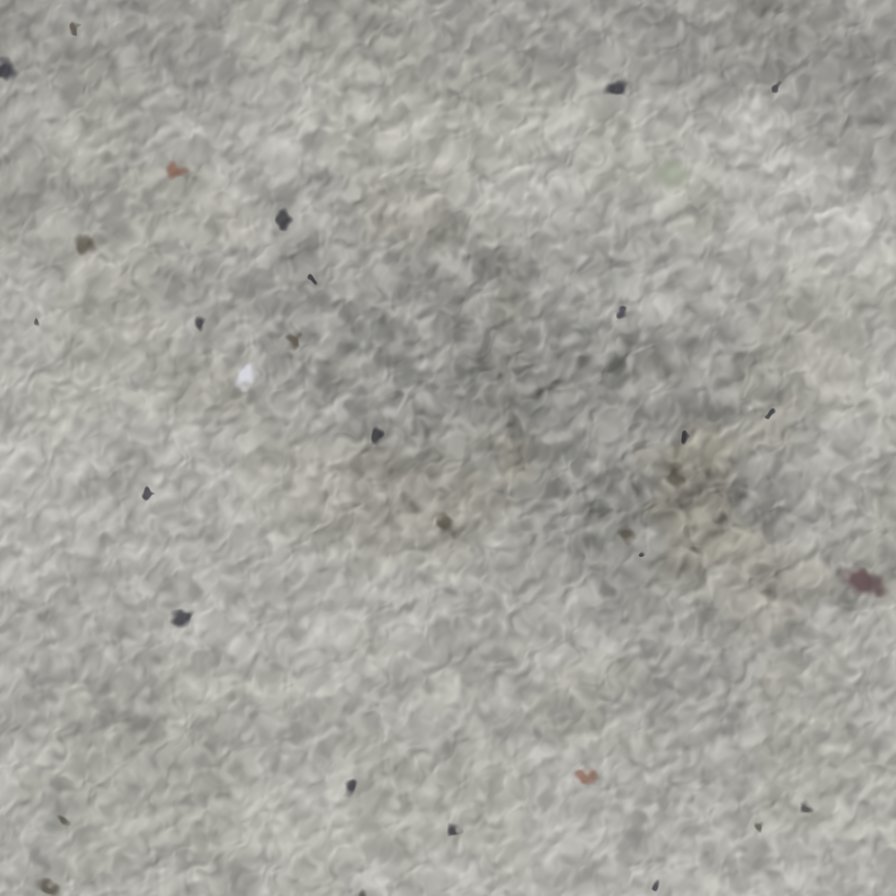
Reproduce this texture procedurally as a Shadertoy shader.

```glsl
// Weathered pale stone: short slanted grain built from warped value noise,
// broad soft shadow hollows with darker pits and a warm stain,
// and a loose scatter of small dark, rusty and pale specks.

const vec3 STONE_TINT = vec3(1.0, 0.997, 0.966);
const vec3 STAIN_TINT = vec3(1.0, 0.980, 0.910);
const vec3 SLATE = vec3(0.22, 0.22, 0.25);
const vec3 UMBER = vec3(0.36, 0.34, 0.30);
const vec3 RUST = vec3(0.52, 0.39, 0.34);
const vec3 MAROON = vec3(0.36, 0.28, 0.29);
const vec3 CHALK = vec3(0.86, 0.86, 0.90);
const vec3 LICHEN = vec3(0.60, 0.63, 0.56);
const float BASE_TONE = 0.684;
const float SLANT = 0.55;
const int SPECK_COUNT = 30;

float hash(vec2 p) {
    return fract(sin(dot(p, vec2(127.1, 311.7))) * 43758.5453);
}

float noise(vec2 p) {
    vec2 cell = floor(p);
    vec2 f = fract(p);
    f = f * f * (3.0 - 2.0 * f);
    float low = mix(hash(cell), hash(cell + vec2(1.0, 0.0)), f.x);
    float high = mix(hash(cell + vec2(0.0, 1.0)), hash(cell + vec2(1.0, 1.0)), f.x);
    return mix(low, high, f.y);
}

// Signed pair of noises used to bend coordinates
vec2 bend(vec2 p) {
    return vec2(noise(p), noise(p + 25.0)) - 0.5;
}

float fbm(vec2 p) {
    float sum = 0.0;
    float weight = 0.5;
    for (int i = 0; i < 4; i++) {
        sum += weight * noise(p);
        p = mat2(0.8, 0.6, -0.6, 0.8) * p * 2.03 + 17.3;
        weight *= 0.5;
    }
    return sum / 0.9375;
}

vec2 rotate(vec2 p, float angle) {
    float c = cos(angle);
    float s = sin(angle);
    return vec2(c * p.x + s * p.y, c * p.y - s * p.x);
}

// Soft elliptical patch, 1 at its centre
float patchMask(vec2 p, vec2 centre, vec2 radii, float angle) {
    vec2 q = rotate(p - centre, angle) / radii;
    return exp(-dot(q, q));
}

// Small blob with a softened rim
float speckMask(vec2 p, vec2 centre, vec2 radii, float angle) {
    vec2 q = rotate(p - centre, angle) / radii;
    return 1.0 - smoothstep(0.45, 1.4, length(q));
}

// Signed grain: short flecks leaning along the slant, three sizes
float grain(vec2 p) {
    float coarse = noise(rotate(p, SLANT - 0.2) * vec2(32.0, 48.0) + 5.0) - 0.5;
    float medium = noise(rotate(p, SLANT) * vec2(66.0, 108.0) + 31.0) - 0.5;
    float fine = noise(rotate(p, SLANT + 0.45) * vec2(120.0, 175.0) + 73.0) - 0.5;
    return 0.32 * coarse + 0.56 * medium + 0.40 * fine;
}

void mainImage(out vec4 fragColor, in vec2 fragCoord) {
    vec2 uv = fragCoord / iResolution.xy;
    vec2 drift = vec2(fbm(uv * 6.0), fbm(uv * 6.0 + 40.0)) - 0.5;
    vec2 p = uv + 0.16 * drift;

    // Broad hollows and the pale ledge above them
    float hollow = patchMask(p, vec2(0.64, 0.50), vec2(0.36, 0.17), -0.55);
    float shade = 0.128 * hollow;
    shade += 0.070 * smoothstep(0.87, 1.0, p.y + 0.06 * p.x);
    shade += 0.065 * patchMask(p, vec2(0.82, 0.89), vec2(0.20, 0.05), -0.1);
    shade += 0.065 * patchMask(p, vec2(0.14, 0.20), vec2(0.16, 0.07), -0.35);
    shade += 0.060 * patchMask(p, vec2(0.0, 0.04), vec2(0.12, 0.06), 0.0);
    shade += 0.045 * patchMask(p, vec2(0.0, 0.82), vec2(0.12, 0.10), 0.0);
    shade -= 0.025 * patchMask(p, vec2(0.65, 0.80), vec2(0.45, 0.05), -0.12);

    // Grain and pits, bent a little so no lattice shows
    vec2 g = uv + 0.010 * bend(uv * 45.0) + 0.005 * bend(uv * 100.0 + 7.0);
    float mottle = fbm(uv * 14.0 + 60.0) - 0.5;
    float tone = BASE_TONE - shade + 0.09 * mottle;
    tone += (0.25 + 0.06 * hollow) * grain(g);
    float pitNoise = noise(rotate(g, 0.3) * vec2(48.0, 72.0) + 11.0);
    tone -= (0.025 + 0.10 * hollow) * smoothstep(0.62, 0.98, pitNoise);

    float stain = smoothstep(0.40, 0.68, fbm(uv * 9.0 + 83.0));
    stain *= clamp(0.25 + 0.75 * hollow, 0.0, 1.0);
    vec3 colour = tone * mix(STONE_TINT, STAIN_TINT, stain);

    // Scattered specks with ragged outlines
    vec2 s = uv + 0.009 * bend(uv * 110.0);
    for (int i = 0; i < SPECK_COUNT; i++) {
        float id = float(i);
        vec2 centre = vec2(hash(vec2(id, 3.0)), hash(vec2(id, 8.0)));
        float size = mix(0.0035, 0.0110, pow(hash(vec2(id, 14.0)), 1.6));
        float kind = hash(vec2(id, 21.0));
        vec3 pigment = mix(SLATE, UMBER, smoothstep(0.45, 0.75, kind));
        pigment = mix(pigment, RUST, step(0.9, kind));
        float mask = speckMask(s, centre, size * vec2(1.2, 0.9), 3.0 * kind);
        colour = mix(colour, pigment + 0.4 * (tone - 0.6), 0.85 * mask);
    }

    // Odd fragments
    colour = mix(colour, LICHEN, 0.6 * speckMask(s, vec2(0.75, 0.805), vec2(0.022, 0.015), 0.0));
    colour = mix(colour, MAROON, 0.8 * speckMask(s, vec2(0.963, 0.35), vec2(0.025, 0.013), -0.3));
    colour = mix(colour, CHALK, 0.9 * speckMask(s, vec2(0.274, 0.58), vec2(0.015, 0.008), 0.8));

    fragColor = vec4(clamp(colour, 0.0, 1.0), 1.0);
}
```
